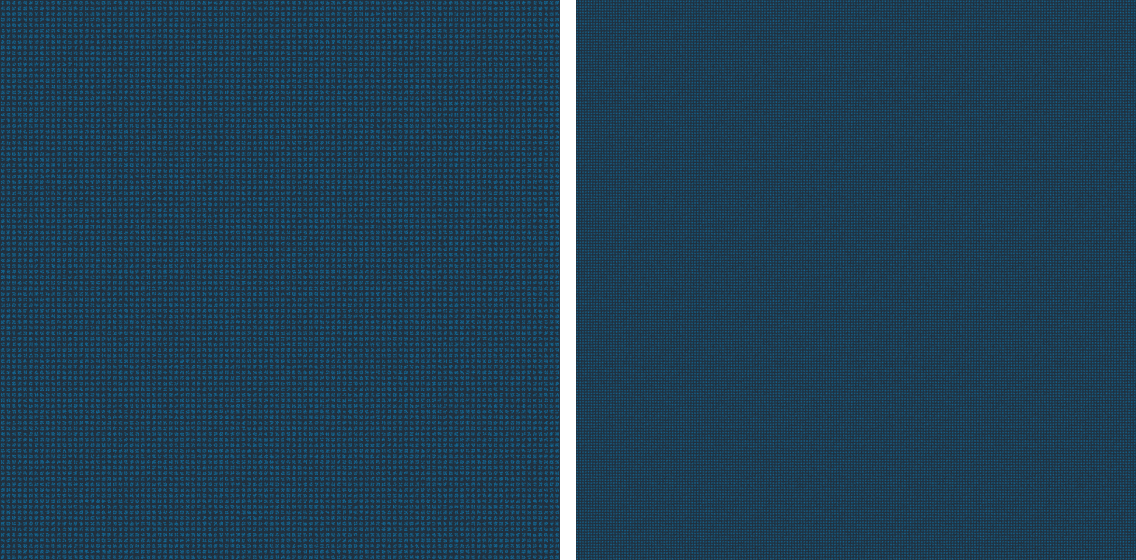
Left, the tile; right, the same tile 2 across and 2 down.
Reproduce this texture procedurally as a Shadertoy shader.

```glsl
// Dark woven cloth with a fine square grid of ragged, fibrous blue knots.
#define REPEATS 100.0     // knots across and down
#define KNOT_HALF 0.30    // half width of a knot, in cells
#define KNOT_ROUND 0.07   // corner radius, in cells
#define FRAY 0.10         // raggedness of the knot edge, in cells
#define FIBRES 4.0        // fibre grains per cell, a whole number
#define WEAR 0.16         // brightness change between knots
#define SAMPLES 2         // subsamples per pixel side
#define GROUND vec3(0.130, 0.178, 0.228)
#define THREAD vec3(0.070, 0.410, 0.590)

vec2 hash2(vec2 p) {
    vec3 q = fract(vec3(p.xyx) * vec3(0.1031, 0.1030, 0.0973));
    q += dot(q, q.yzx + 33.33);
    return fract((q.xx + q.yz) * q.zy);
}

// Wrapping cellular noise: distance to the nearest jittered point
float cellular(vec2 p, float period) {
    vec2 cell = floor(p);
    float nearest = 2.0;
    for (int y = -1; y <= 1; y++) {
        for (int x = -1; x <= 1; x++) {
            vec2 id = cell + vec2(x, y);
            vec2 point = id + hash2(mod(id, period));
            nearest = min(nearest, distance(p, point));
        }
    }
    return nearest;
}

float roundedSquare(vec2 p, float halfSize, float radius) {
    vec2 d = abs(p) - halfSize + radius;
    return length(max(d, 0.0)) + min(max(d.x, d.y), 0.0) - radius;
}

vec3 cloth(vec2 uv, float blur) {
    vec2 p = uv * REPEATS;
    vec2 id = mod(floor(p), REPEATS);
    float fibre = 1.0 - smoothstep(0.1, 0.8, cellular(p * FIBRES, REPEATS * FIBRES));

    // Knot outline, frayed by the fibres
    float d = roundedSquare(fract(p) - 0.5, KNOT_HALF, KNOT_ROUND);
    d += FRAY * (0.5 - fibre);
    float knot = 1.0 - smoothstep(-blur, blur, d);

    // Fibre shading and uneven dye
    float dye = 1.0 + WEAR * (hash2(id + 17.0).x - 0.5);
    float shade = mix(0.22, 1.0, fibre) * dye;
    return mix(GROUND, THREAD, mix(0.07 * fibre, shade, knot));
}

void mainImage(out vec4 fragColor, in vec2 fragCoord) {
    float blur = 0.5 * REPEATS / (float(SAMPLES) * iResolution.y);
    vec3 color = vec3(0.0);
    for (int y = 0; y < SAMPLES; y++) {
        for (int x = 0; x < SAMPLES; x++) {
            vec2 offset = (vec2(x, y) + 0.5) / float(SAMPLES) - 0.5;
            color += cloth((fragCoord + offset) / iResolution.xy, blur);
        }
    }
    fragColor = vec4(color / float(SAMPLES * SAMPLES), 1.0);
}
```
